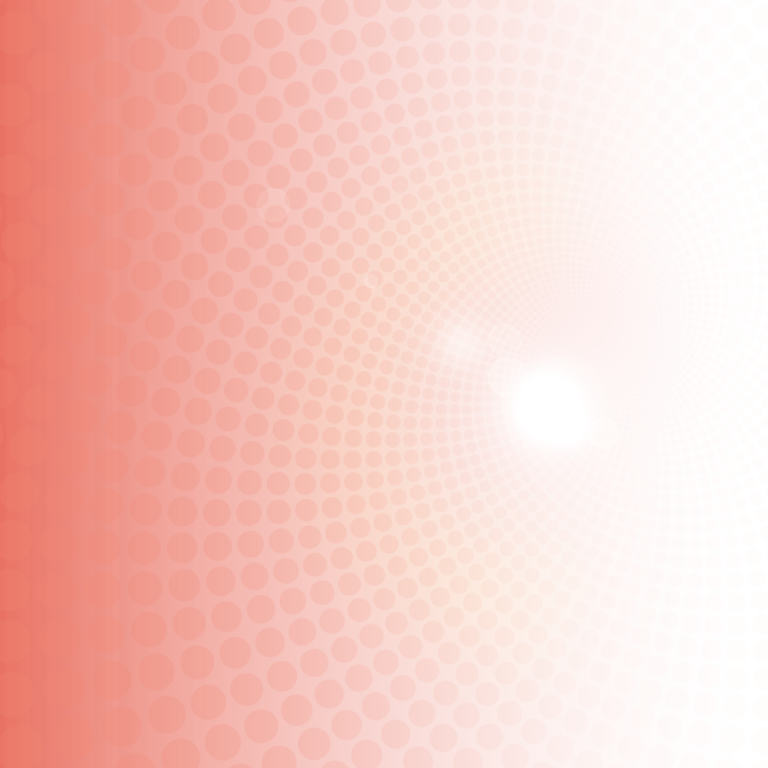
Give the GLSL for this background, as a Shadertoy shader.

```glsl
#define SPIRAL_CENTER vec2(0.788, 0.551)
#define SPIRAL_ARMS vec2(73.0, 33.0)
#define SPIRAL_PHASE vec2(0.11, 0.58)
#define DOT_RADIUS 0.42
#define DOT_STRENGTH 0.24
#define SUN vec2(0.714, 0.470)
#define CREAM_RADIUS 0.25
#define FALLOFF 1.83
#define STREAKS 130.0

const float TAU = 6.2831853;
const vec3 WARM_WHITE = vec3(1.0, 0.985, 0.965);
const vec3 DOT_COLOR = vec3(0.945, 0.53, 0.45);

float hash(float n) {
    return fract(sin(n * 91.37) * 437.58);
}

float glow(vec2 p, vec2 center, float radius) {
    vec2 d = (p - center) / radius;
    return exp(-dot(d, d));
}

// Square lattice wound into a logarithmic spiral
float spiralDots(vec2 p, float pixel) {
    vec2 d = p - SPIRAL_CENTER;
    float r = max(length(d), 0.0001);
    float logR = log(r);
    float angle = atan(d.y, d.x);
    vec2 cell = vec2(dot(vec2(angle, logR), SPIRAL_ARMS),
                     dot(vec2(-logR, angle), SPIRAL_ARMS)) / TAU;
    vec2 local = fract(cell - SPIRAL_PHASE + 0.5) - 0.5;
    float blur = pixel * length(SPIRAL_ARMS) / (TAU * r);
    float disc = 1.0 - smoothstep(-blur, blur, length(local) - DOT_RADIUS);
    return mix(disc, 0.5, smoothstep(0.3, 0.8, blur));
}

// Translucent disc with a brighter rim
float lensDisc(vec2 p, vec2 center, float radius, float pixel) {
    float d = length(p - center) - radius;
    float inside = 1.0 - smoothstep(-pixel, pixel, d);
    float rim = exp(-pow(d / (0.15 * radius), 2.0));
    return inside * (0.75 + 0.35 * rim);
}

void mainImage(out vec4 fragColor, in vec2 fragCoord) {
    vec2 uv = fragCoord / iResolution.xy;
    float pixel = 1.0 / min(iResolution.x, iResolution.y);

    // Coral to white gradient
    float depth = pow(1.0 - uv.x, FALLOFF);
    vec3 color = 1.0 - vec3(0.085, 0.55, 0.61) * depth;

    // Faint vertical streaks
    float streak = hash(floor(uv.x * STREAKS)) - 0.5;
    color += 0.012 * streak * (1.0 - smoothstep(0.1, 0.4, uv.x));

    // Soft pink and cream halos
    float halo = (length(uv - SUN) - CREAM_RADIUS) / 0.11;
    float cream = exp(-halo * halo) * (1.0 - smoothstep(0.58, 0.85, uv.x));
    color += cream * vec3(0.004, 0.012, -0.022);
    color -= vec3(0.0, 0.022, 0.02) * glow(uv, vec2(0.755, 0.58), 0.13);

    // Dots fade out to the right
    float ink = DOT_STRENGTH * mix(1.0, 0.08, smoothstep(0.15, 0.85, uv.x));
    color = mix(color, DOT_COLOR, ink * spiralDots(uv, pixel));

    // Lens discs: center, radius, opacity
    vec4 discs[6] = vec4[6](
        vec4(0.661, 0.509, 0.026, 0.42), vec4(0.658, 0.557, 0.022, 0.25),
        vec4(0.785, 0.436, 0.020, 0.60), vec4(0.356, 0.733, 0.022, 0.12),
        vec4(0.483, 0.634, 0.009, 0.25), vec4(0.733, 0.479, 0.056, 0.18));
    for (int i = 0; i < 6; i++) {
        vec4 disc = discs[i];
        float cover = lensDisc(uv, disc.xy, disc.z, pixel);
        color = mix(color, WARM_WHITE, disc.w * cover);
    }

    // White light sources
    float light = 1.3 * glow(uv, SUN, 0.050)
                + 0.35 * glow(uv, SUN, 0.11)
                + 0.5 * glow(uv, vec2(0.599, 0.553), 0.034)
                + 0.6 * glow(uv, vec2(0.745, 0.442), 0.022);
    color = mix(color, vec3(1.0), min(light, 1.0));

    fragColor = vec4(clamp(color, 0.0, 1.0), 1.0);
}
```
